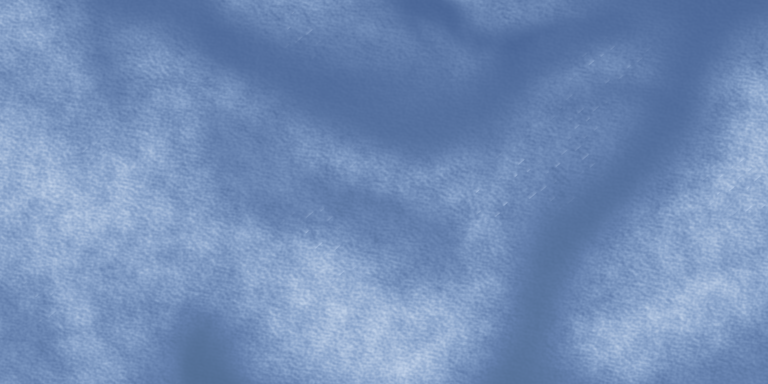
This texture is drawn by a WebGL 2 fragment shader. Its source:

```glsl
#version 300 es
precision highp float;

uniform vec2 u_resolution;
out vec4 fragColor;

// Colour ramp, shadow to light
const vec3 SHADOW_LOW  = vec3(0.325, 0.437, 0.592);
const vec3 SHADOW_HIGH = vec3(0.297, 0.408, 0.600);
const vec3 SLATE       = vec3(0.390, 0.500, 0.680);
const vec3 BLUE        = vec3(0.465, 0.575, 0.743);
const vec3 PALE        = vec3(0.555, 0.658, 0.808);
const vec3 MIST        = vec3(0.670, 0.752, 0.868);
const vec3 GLINT       = vec3(0.780, 0.850, 0.950);

// Broad light and shade (lengths in canvas heights)
const float BEND_X       = 1.08;
const float BEND_SLOPE   = 0.55;
const float CLOUD_BEND   = 0.60;
const vec2  CLOUD_FREQ   = vec2(1.7, 2.4);
const float CLOUD_GAIN   = 0.90;
const float SWATH_GAIN   = 0.42;
const float SWATH_WIDTH  = 0.30;
const float CREASE_LEVEL = 0.62;
const float CREASE_WIDTH = 0.12;
const vec2  TROUGH_POINT = vec2(1.54, 0.42);
const vec2  TROUGH_SIDE  = vec2(0.862, -0.507);
const float TROUGH_WIDTH = 0.15;
const float BASE_TONE    = 0.31;

// Surface detail
const float MOTTLE_FREQ = 15.0;
const float MOTTLE_GAIN = 0.22;
const vec2  GRAIN_FREQ  = vec2(72.0, 122.0);
const float GRAIN_GAIN  = 0.23;
const float DASH_CELL   = 0.034;
const float DASH_GAIN   = 0.75;

uint mixBits(uint n) {
    n = (n ^ (n >> 16)) * 0x7feb352du;
    n = (n ^ (n >> 15)) * 0x846ca68bu;
    return n ^ (n >> 16);
}

float hash(vec2 cell, uint seed) {
    uvec2 c = uvec2(ivec2(cell));
    return float(mixBits(c.x + mixBits(c.y + mixBits(seed))) >> 8) / 16777216.0;
}

vec2 gradient(vec2 cell) {
    float a = 6.28319 * hash(cell, 7u);
    return vec2(cos(a), sin(a));
}

float noise(vec2 p) {
    vec2 i = floor(p), f = p - i;
    vec2 u = f * f * f * (f * (f * 6.0 - 15.0) + 10.0);
    vec2 e = vec2(1.0, 0.0);
    float low  = mix(dot(gradient(i), f), dot(gradient(i + e.xy), f - e.xy), u.x);
    float high = mix(dot(gradient(i + e.yx), f - e.yx), dot(gradient(i + e.xx), f - e.xx), u.x);
    return mix(low, high, u.y);
}

mat2 rotation(float a) {
    return mat2(cos(a), sin(a), -sin(a), cos(a));
}

float fbm(vec2 p, float falloff) {
    float sum = 0.0, amp = 1.0;
    for (int i = 0; i < 4; i++) {
        sum += amp * noise(p);
        p = rotation(0.6) * p * 2.03 + 17.3;
        amp *= falloff;
    }
    return sum;
}

float bell(float d) {
    return exp(-d * d);
}

// Soft drifts along a shallow V, cut by a dark crease and a diagonal trough
float broadTone(vec2 p) {
    float dx = p.x - BEND_X;
    float v = p.y - BEND_SLOPE * sqrt(dx * dx + 0.01);
    vec2 warp = vec2(noise(p * 2.3 + 5.1), noise(p * 2.3 + 31.7));
    vec2 q = vec2(p.x, mix(p.y, v, CLOUD_BEND)) * CLOUD_FREQ;
    float tone = BASE_TONE + CLOUD_GAIN * fbm(q + 0.6 * warp + 11.4, 0.40);
    tone += SWATH_GAIN * bell((v - 0.08 + 0.15 * warp.x) / SWATH_WIDTH);
    float crease = bell((v - CREASE_LEVEL + 0.10 * warp.y) / CREASE_WIDTH);
    float trough = bell((dot(p - TROUGH_POINT, TROUGH_SIDE) + 0.10 * warp.y) / TROUGH_WIDTH);
    return tone * (1.0 - 0.75 * crease) * (1.0 - 0.90 * trough);
}

// Fine weave lit from one side, with finer specks and a faint coarser ripple
float grain(vec2 p) {
    vec2 g = rotation(0.15) * p * GRAIN_FREQ;
    float weave = noise(g) - noise(g + vec2(0.35, 0.45));
    float specks = noise(rotation(-0.5) * p * 135.0 + 51.0);
    float ripple = noise(g * 0.45 + 9.0);
    return 0.75 * weave + 0.75 * specks + 0.45 * ripple;
}

// Short slanted glints, sharp on one side and fading on the other
float dashes(vec2 p, float pixel) {
    vec2 q = rotation(-0.70) * p / DASH_CELL;
    vec2 cell = floor(q);
    vec2 d = q - cell - 0.5;
    d.y -= 0.5 * (hash(cell, 3u) - 0.5);
    float halfLength = mix(0.12, 0.36, hash(cell, 5u));
    float soft = 0.9 * pixel / DASH_CELL;
    float along = 1.0 - smoothstep(halfLength - 0.1, halfLength + 0.1, abs(d.x));
    float edge = smoothstep(-soft, soft, d.y) * exp(-9.0 * max(d.y, 0.0));
    return along * edge * smoothstep(0.3, 0.9, hash(cell, 9u));
}

vec3 ramp(float t, float height) {
    vec3 c = mix(SHADOW_LOW, SHADOW_HIGH, smoothstep(0.1, 0.9, height));
    t *= 4.0;
    c = mix(c, SLATE, clamp(t, -0.3, 1.0));
    c = mix(c, BLUE, clamp(t - 1.0, 0.0, 1.0));
    c = mix(c, PALE, clamp(t - 2.0, 0.0, 1.0));
    return mix(c, MIST, clamp(t - 3.0, 0.0, 1.6));
}

void main() {
    vec2 p = gl_FragCoord.xy / u_resolution.y;
    float tone = broadTone(p);
    tone = 0.5 * (tone + sqrt(tone * tone + 0.002));
    tone -= 0.5 * max(tone - 0.75, 0.0);

    // Detail grows with the light, leaving shadows nearly flat
    float cover = smoothstep(0.02, 0.55, tone);
    tone += MOTTLE_GAIN * cover * fbm(p * MOTTLE_FREQ + 3.7, 0.52);
    tone += GRAIN_GAIN * mix(0.15, 1.0, cover) * grain(p);

    vec3 color = ramp(tone, p.y);
    float cluster = smoothstep(0.16, 0.38, noise(p * 3.1 + 23.9)) * cover;
    color = mix(color, GLINT, DASH_GAIN * cluster * dashes(p, 1.0 / u_resolution.y));
    fragColor = vec4(color, 1.0);
}
```
